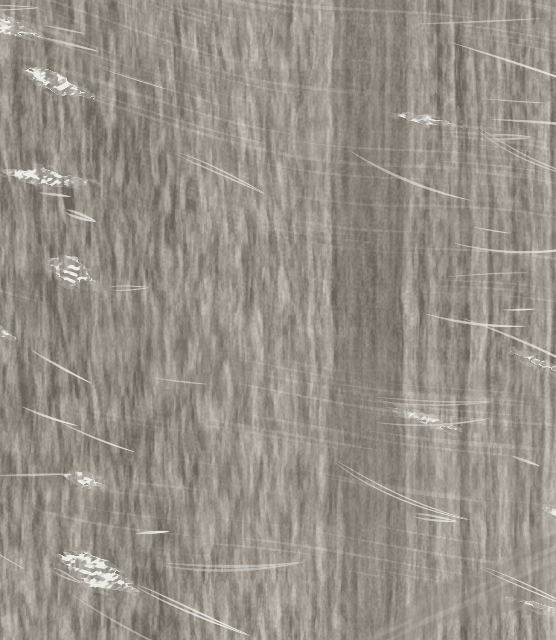
Reproduce this texture procedurally as a WebGL 1 fragment shader.

```glsl
precision highp float;
uniform vec2 u_resolution;

float hash(vec2 p) {
  return fract(sin(dot(p, vec2(127.1, 311.7))) * 43758.55);
}

// Smooth cellular noise: random cell tones blended by distance
float cellTone(vec2 p) {
  vec2 cell = floor(p);
  float total = 0.0, weight = 0.0;
  for (int j = -1; j <= 1; j++) {
    for (int i = -1; i <= 1; i++) {
      vec2 id = cell + vec2(float(i), float(j));
      vec2 site = id + 0.15 + 0.7 * vec2(hash(id), hash(id + 37.3));
      float w = exp(-6.0 * dot(p - site, p - site));
      total += w * hash(id + 71.9);
      weight += w;
    }
  }
  return total / weight;
}

// Coordinates along and across a direction
vec2 turn(vec2 p, float a) {
  float c = cos(a), s = sin(a);
  return vec2(c * p.x + s * p.y, c * p.y - s * p.x);
}

// Vertical grain: short flecks on the left, long lines on the right
float woodTone(vec2 p) {
  vec2 g = p;
  g.x += 0.003 * sin(p.y * 9.0 + p.x * 15.0) + 0.0012 * sin(p.y * 37.0 - p.x * 60.0);
  float flecks = cellTone(vec2(g.x * 125.0 + g.y * 9.0, g.y * 21.0));
  float lines = cellTone(vec2(g.x * 125.0, g.y * 3.0) + 40.0);
  float fine = cellTone(vec2(g.x * 260.0, g.y * 55.0) + 90.0);
  float specks = cellTone(p * vec2(420.0, 260.0));
  float broad = cellTone(vec2(g.x * 10.0, g.y * 1.6) + 7.0);
  float right = smoothstep(0.3, 0.62, p.x);
  float fibre = mix(flecks, lines, 0.25 + 0.5 * right) - 0.5;
  fibre += 0.09 * right * sin(g.x * 400.0 + 5.0 * sin(g.x * 31.0) + sin(p.y * 7.0));
  float darkBoard = smoothstep(0.51, 0.55, g.x) * (1.0 - smoothstep(0.61, 0.65, g.x));
  float darkVein = exp(-pow((g.x - 0.23) / 0.04, 2.0)) * (1.0 - 0.6 * p.y);
  float contrast = 1.0 - 0.45 * darkBoard;
  return 0.54 + contrast * (0.85 * fibre + 0.42 * (fine - 0.5)) + 0.22 * (specks - 0.5)
    + 0.24 * (broad - 0.5) - 0.17 * darkBoard - 0.12 * darkVein;
}

// Thin bent glints, some of them closed into narrow loops
float glints(vec2 p) {
  float light = 0.0;
  for (int i = 0; i < 38; i++) {
    float id = float(i);
    float side = hash(vec2(id, 1.0)) * 2.0 - 1.0;
    vec2 centre = vec2(0.433 + 0.46 * sign(side) * sqrt(abs(side)), fract(id * 0.618 + 0.1));
    vec2 q = turn(p - centre, mix(-0.55, 0.08, hash(vec2(id, 2.0))));
    float reach = mix(0.025, 0.15, pow(hash(vec2(id, 3.0)), 1.6));
    q.y -= mix(-0.4, 1.2, hash(vec2(id, 4.0))) * q.x * q.x;
    float along = q.x / reach;
    float taper = max(1.0 - along * along, 0.0);
    float gap = step(0.7, hash(vec2(id, 5.0))) * 0.005 * sqrt(taper) * (0.6 - 0.4 * along);
    float width = mix(0.0006, 0.002, hash(vec2(id, 6.0))) * taper;
    float edge = abs(abs(q.y) - gap) - width;
    float shine = mix(0.5, 1.1, hash(vec2(id, 7.0))) * (0.75 + 0.25 * along);
    light = max(light, shine * smoothstep(0.0, 0.25, taper)
      * (1.0 - smoothstep(-0.0008, 0.0012, edge)));
  }
  return min(light, 1.0);
}

// Crumpled, pointed shreds of film reflecting the light
float patches(vec2 p) {
  float wrinkle = cellTone(turn(p, -0.35) * vec2(60.0, 190.0));
  float crumple = cellTone(turn(p, 0.5) * vec2(130.0, 260.0));
  float light = 0.0;
  for (int i = 0; i < 12; i++) {
    float id = float(i) + 50.0;
    float side = hash(vec2(id, 1.0)) * 2.0 - 1.0;
    vec2 centre = vec2(0.433 + 0.45 * sign(side) * pow(abs(side), 0.35), fract(id * 0.618 + 0.35));
    vec2 q = turn(p - centre, mix(-0.5, 0.0, hash(vec2(id, 2.0))));
    float along = q.x / mix(0.025, 0.09, hash(vec2(id, 3.0)));
    float width = mix(0.006, 0.026, pow(hash(vec2(id, 4.0)), 2.0)) * (1.0 - abs(along)) * (1.2 - 0.6 * along);
    float edge = abs(q.y + 0.006 * along) - width + 0.016 * (wrinkle - 0.5) + 0.006 * (crumple - 0.5);
    float inside = (1.0 - smoothstep(-0.0015, 0.0015, edge)) * (1.0 - smoothstep(0.8, 1.0, abs(along)));
    float shine = smoothstep(0.4, 0.68, 0.55 * wrinkle + 0.45 * crumple);
    light = max(light, inside * (0.2 + 0.85 * shine));
  }
  return min(light, 1.0);
}

void main() {
  vec2 p = gl_FragCoord.xy / u_resolution.y;
  float tone = woodTone(p);

  // Sheer film: hazy folds and faint hairline creases running down to the right
  vec2 film = turn(p, -0.22);
  film.y += 0.025 * sin(film.x * 4.5 + 1.0) + 0.008 * sin(film.x * 9.0 + film.y * 6.0);
  float haze = smoothstep(0.46, 0.62, cellTone(film * vec2(1.6, 9.0) + 13.0));
  float crease = smoothstep(0.68, 0.9, cellTone(film * vec2(4.0, 230.0) + 5.0));
  tone = mix(tone, 0.54, 0.15 * haze) + 0.14 * crease * (0.25 + haze);

  // Wide fold rising through the lower right corner
  vec2 fold = turn(p - vec2(0.74, 0.07), 0.42);
  float foldEdge = abs(fold.y + 0.01 * sin(fold.x * 30.0)) - 0.035 - 0.1 * fold.x;
  float foldMask = (1.0 - smoothstep(-0.004, 0.004, foldEdge)) * smoothstep(-0.24, -0.12, fold.x);
  float foldLines = cellTone(fold * vec2(9.0, 150.0));
  tone = mix(tone, 0.45 + 0.6 * foldLines * foldLines, 0.45 * foldMask);

  vec3 color = mix(vec3(0.405, 0.382, 0.35), vec3(0.75, 0.725, 0.685), clamp(tone, 0.02, 1.1));
  float glare = max(glints(p), patches(p));
  gl_FragColor = vec4(mix(color, vec3(0.93, 0.93, 0.91), glare), 1.0);
}
```
